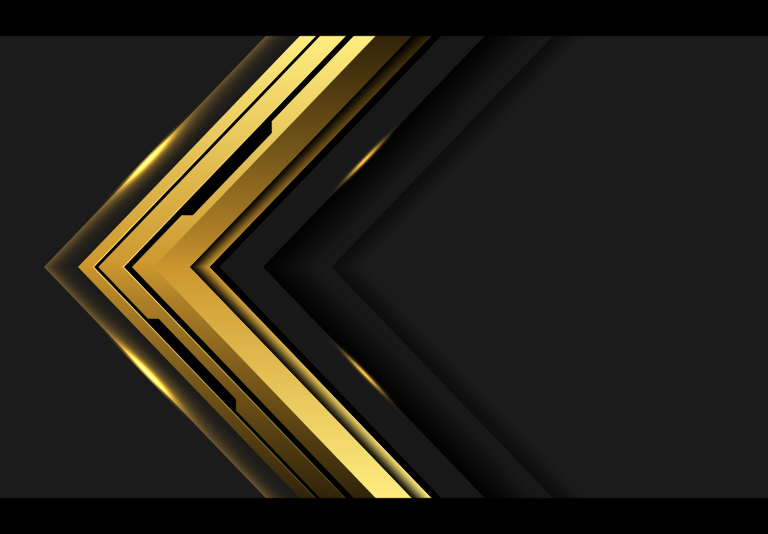
A Shadertoy shader for this background:

```glsl
// Nested gold and charcoal chevrons pointing left between two black bars.
// The plane is folded about its middle row, so that every stripe becomes a
// range of one slanted coordinate; lighting swaps between the two halves.

float edge(float at, float x) {
    float soft = 0.9 / iResolution.y;
    return smoothstep(at - soft, at + soft, x);
}

float band(float from, float to, float x) {
    return edge(from, x) * (1.0 - edge(to, x));
}

// Widens a groove to the right, with a flat start and an upright end.
float notch(float from, float to, float endX, float slant, vec2 p, float rise) {
    return band(from, to, slant) * edge(0.097, rise) * (1.0 - edge(endX, p.x));
}

// Elongated spark lying on a slanted edge.
float spark(float offset, float along, float width, float len) {
    return exp(-offset * offset / (width * width) - along * along / (len * len));
}

void mainImage(out vec4 fragColor, in vec2 fragCoord) {
    vec2 p = fragCoord / iResolution.y;
    float rise = abs(p.y - 0.5);
    float slant = p.x - 0.96 * rise;
    float t = clamp(rise / 0.4326, 0.0, 1.0);
    float upper = edge(0.5, p.y);

    vec3 charcoal = vec3(0.106);
    vec3 gold = vec3(0.80, 0.59, 0.18);
    vec3 pale = vec3(1.0, 0.93, 0.50);
    vec3 litGold = mix(gold, pale, t);
    vec3 shadeGold = mix(gold, vec3(0.19, 0.14, 0.035), pow(t, 0.85));
    vec3 col = charcoal;

    // Thin glowing rim, fading inwards
    float rim = slant - 0.0824;
    vec3 rimCol = vec3(0.095) + vec3(0.34, 0.25, 0.09) * exp(-max(rim, 0.0) / 0.019);
    col = mix(col, rimCol, edge(0.0, rim));

    // Outer gold stripes and the main bevel, lit on opposite halves
    vec3 outer = mix(shadeGold, litGold, upper);
    vec3 inner = mix(litGold, shadeGold, upper);
    vec3 metal = mix(outer, inner, edge(0.288, slant));
    col = mix(col, metal, band(0.146, 0.356, slant));

    // Recessed gold strip under the bevel's shadow
    vec3 recess = inner * smoothstep(0.350, 0.396, slant);
    col = mix(col, recess, band(0.356, 0.393, slant));

    // Bright lips beside the grooves
    float lips = band(0.1735, 0.1765, slant) + band(0.2295, 0.2325, slant);
    col = mix(col, pale, lips * mix(0.85, 0.1, t));

    // Black grooves and their notches
    float grooves = band(0.1765, 0.184, slant) + band(0.2325, 0.247, slant);
    float cut = mix(notch(0.180, 0.204, 0.442, slant, p, rise),
                    notch(0.240, 0.268, 0.509, slant, p, rise), upper);
    col *= 1.0 - max(min(grooves, 1.0), cut);
    col *= 1.0 - band(0.393, 0.411, slant);

    // Dark panels: each casts a shadow onto the next one to the right
    float deep = 0.095 * smoothstep(-0.02, 0.12, slant - 0.4925);
    float far = mix(0.055, 0.106, smoothstep(0.0, 0.07, slant - 0.62));
    col = mix(col, vec3(deep), edge(0.4925, slant));
    col = mix(col, vec3(far), edge(0.62, slant));

    // Sparks on the outer rim and on the dark panel's edge
    float along = rise - 0.2;
    float halo = spark(rim - 0.008, along, 0.025, 0.075);
    float hot = spark(rim - 0.003, along, 0.010, 0.047);
    float core = spark(rim - 0.003, along, 0.005, 0.032);
    float small = spark(slant - 0.491, along, 0.0055, 0.034);
    col += vec3(0.26, 0.19, 0.04) * halo * edge(0.0, rim) * (1.0 - edge(0.146, slant));
    col += vec3(0.85, 0.65, 0.08) * hot * edge(-0.006, rim);
    col += vec3(0.3, 0.35, 0.4) * core;
    col += vec3(0.95, 0.72, 0.18) * small;

    // Black bars above and below
    col *= 1.0 - edge(0.4326, rise);
    fragColor = vec4(clamp(col, 0.0, 1.0), 1.0);
}
```
